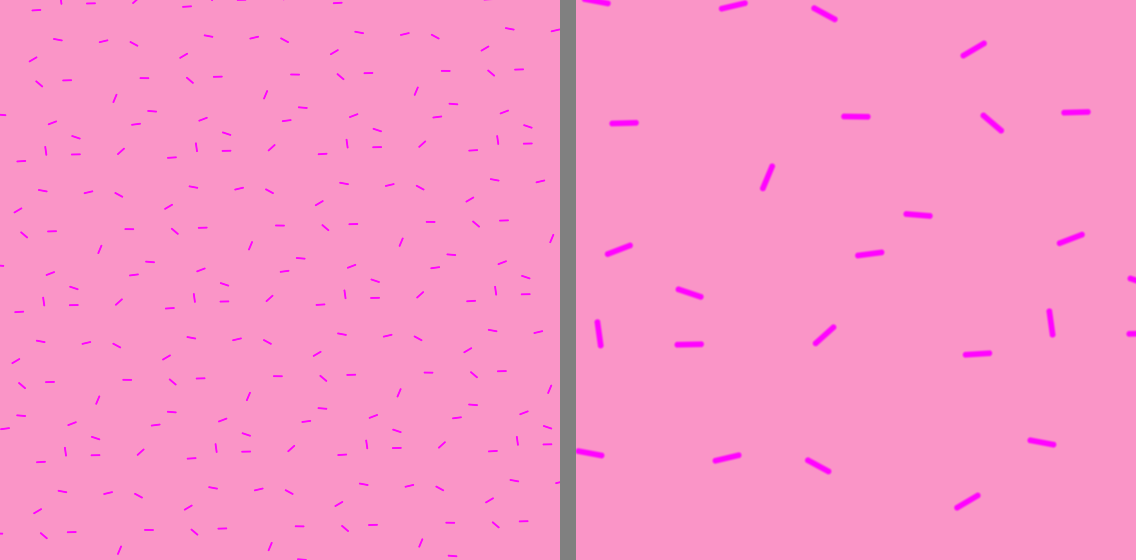
Left: the whole. Right: its middle third, enlarged.
A three.js fragment shader for this pattern:

```glsl
// Scattered magenta dashes with round ends on a flat pink ground.
// One tile of 4 x 4 jittered cells repeats over the canvas; each row of
// tiles slides sideways and the whole lattice is slightly skewed.

varying vec2 vUv;

const vec3 PINK = vec3(0.98, 0.585, 0.78);
const vec3 MAGENTA = vec3(1.0, 0.01, 1.0);

const float TILE_SIZE = 0.269;
const float CELLS = 4.0;          // cells along one side of a tile
const float SKEW = 0.024;         // rise of the rows towards the right
const float ROW_SLIDE = 0.1;      // largest sideways slide of a row
const float JITTER = 0.68;        // share of a cell open to dash centres
const float HALF_LENGTH = 0.007;  // from dash centre to cap centre
const float HALF_WIDTH = 0.0017;
const float EDGE = 0.001;         // half width of the smoothed edge

float hash(vec2 p) {
  return fract(sin(dot(p, vec2(127.1, 311.7))) * 43758.5453);
}

vec2 hash2(vec2 p) {
  return vec2(hash(p), hash(p + vec2(17.3, 5.9)));
}

// Distance to a round-ended dash centred on the origin.
float dashDistance(vec2 p, float angle, float halfLength, float halfWidth) {
  vec2 dir = vec2(cos(angle), sin(angle));
  float along = clamp(dot(p, dir), -halfLength, halfLength);
  return length(p - dir * along) - halfWidth;
}

// Spreads angles evenly over a tile: mostly flat, two of sixteen steep.
float dashAngle(vec2 cell) {
  float rank = mod((cell.x + CELLS * cell.y) * 7.0, 16.0);
  if (rank > 13.5) return rank < 14.5 ? 1.17 : 1.71;
  float t = (rank - 6.5) / 6.5;
  return 0.72 * t * abs(t);
}

// Skews the plane and slides each row of tiles; result is in cells.
vec2 latticePosition(vec2 uv) {
  vec2 p = vec2(uv.x, uv.y - SKEW * uv.x) / TILE_SIZE;
  float row = floor(p.y);
  p.x += (hash(vec2(row, 3.0)) - 0.5) * 2.0 * ROW_SLIDE;
  return p * CELLS;
}

// Coverage of the dash in the current cell; dashes stay inside their cells.
float dashCoverage(vec2 uv) {
  vec2 p = latticePosition(uv);
  vec2 cell = mod(floor(p), CELLS);
  vec2 centre = 0.5 + (hash2(cell + 2.0) - 0.5) * JITTER;
  vec2 local = (fract(p) - centre) * TILE_SIZE / CELLS;
  float d = dashDistance(local, dashAngle(cell), HALF_LENGTH, HALF_WIDTH);
  return 1.0 - smoothstep(-EDGE, EDGE, d);
}

void main() {
  vec3 color = mix(PINK, MAGENTA, dashCoverage(vUv));
  gl_FragColor = vec4(color, 1.0);
}
```
